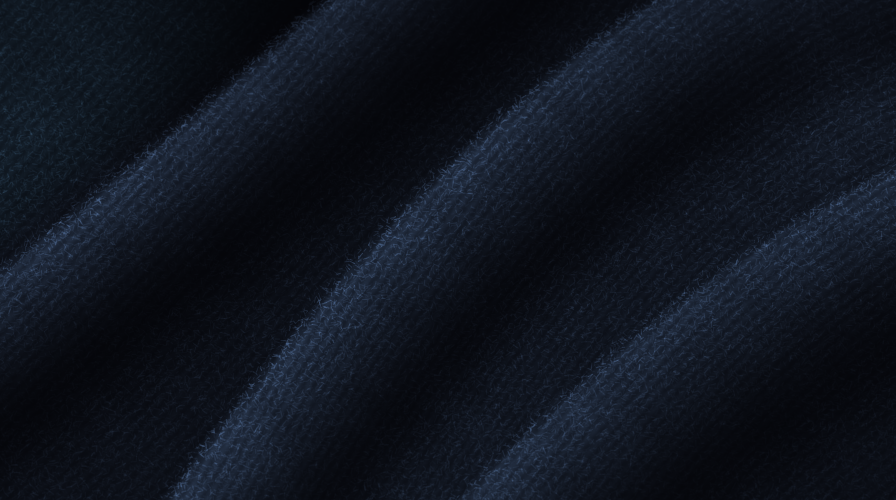
Give the GLSL for this texture, as a Shadertoy shader.

```glsl
const vec3 SHADOW = vec3(0.010, 0.011, 0.024);
const vec3 LIT = vec3(0.205, 0.275, 0.385);
const vec3 TEAL_TINT = vec3(0.88, 1.03, 0.98);

// Crest curves: start x, start y, slope, curvature
const vec4 CREST[3] = vec4[3](
    vec4(0.0, 0.465, 0.787, 0.06),
    vec4(0.326, 0.0, 1.405, -0.387),
    vec4(0.907, 0.0, 1.036, -0.306));
// Shading: crest light, body width, valley light, valley start
const vec4 SHADE[3] = vec4[3](
    vec4(0.70, 0.120, 0.20, 0.23),
    vec4(0.71, 0.150, 0.29, 0.25),
    vec4(0.62, 0.170, 0.16, 0.30));

const float RIB_SPACING = 0.020;
const float STITCH_LENGTH = 0.024;
const float FIBRE_CELL = 0.0110;
const float FIBRE_WIDTH = 0.0010;
const int FIBRE_LAYERS = 5;
const float FIBRE_MEAN = 0.40;
const float FUZZ = 0.010;
const float TAU = 6.28319;

vec3 hash3(vec2 p) {
    vec3 q = fract(p.xyx * vec3(0.1031, 0.1030, 0.0973));
    q += dot(q, q.yxz + 33.33);
    return fract((q.xxy + q.yzz) * q.zyx);
}

float segmentDistance(vec2 p, vec2 halfAxis) {
    float t = clamp(dot(p, halfAxis) / dot(halfAxis, halfAxis), -1.0, 1.0);
    return length(p - halfAxis * t);
}

// One randomly turned hair per cell
float fibreLayer(vec2 p, float seed, float width) {
    vec2 grid = p / FIBRE_CELL;
    vec2 cell = floor(grid);
    float sum = 0.0;
    for (int j = -1; j <= 1; j++)
    for (int i = -1; i <= 1; i++) {
        vec2 id = cell + vec2(i, j);
        vec3 rnd = hash3(id + seed);
        vec3 look = hash3(id + seed + 71.0);
        float angle = 0.85 + (rnd.z - 0.5) * 2.6;
        vec2 halfAxis = vec2(cos(angle), sin(angle)) * mix(0.15, 0.5, look.x);
        float d = segmentDistance(grid - id - rnd.xy, halfAxis) * FIBRE_CELL;
        sum += (1.0 - smoothstep(0.0, width * 2.0, d)) * look.y * look.y;
    }
    return sum;
}

float fibres(vec2 p, float width) {
    float sum = 0.0;
    mat2 turn = mat2(0.96, 0.28, -0.28, 0.96);
    for (int k = 0; k < FIBRE_LAYERS; k++) {
        sum += fibreLayer(p, float(k) * 37.0, width);
        p = turn * p + 0.37;
    }
    return sum;
}

float mottle(vec2 p) {
    float sum = 0.0, amp = 0.5;
    for (int k = 0; k < 4; k++) {
        p += 0.7 * sin(p.yx * 1.3 + float(k));
        sum += amp * sin(p.x) * sin(p.y);
        p = mat2(1.4, 1.2, -1.2, 1.4) * p;
        amp *= 0.6;
    }
    return sum;
}

// Signed depth behind a crest, positive toward the lower right
float crestDepth(vec2 p, vec4 c) {
    float t = p.x - c.x;
    float slope = c.z + 2.0 * c.w * t;
    return (c.y + t * (c.z + c.w * t) - p.y) * inversesqrt(1.0 + slope * slope);
}

float sheetLight(float d, vec4 s) {
    float rise = mix(0.40, 1.0, smoothstep(-0.02, 0.025, d));
    float fall = exp(-pow(max(d - 0.02, 0.0) / s.y, 1.4));
    return 0.01 + s.x * rise * fall + s.z * smoothstep(s.w, s.w + 0.2, d);
}

// Knitted rows broken into slanted stitches
float knit(float across, float along) {
    float row = across / RIB_SPACING;
    float stitch = along / STITCH_LENGTH + 0.35 * sin(row * TAU * 0.5);
    return 0.75 * sin(row * TAU) + 0.25 * sin(stitch * TAU);
}

void mainImage(out vec4 fragColor, in vec2 fragCoord) {
    vec2 p = fragCoord / iResolution.y;
    float pixel = 1.0 / iResolution.y;
    float focus = exp(-2.6 * pow(abs(p.y - 0.40 - 0.05 * p.x), 2.0));
    float width = max(FIBRE_WIDTH, 0.56 * pixel) * mix(1.6, 1.0, focus);
    float hair = fibres(p, width);
    float cloud = mottle(p * 26.0);

    // Flat cloth in the upper left
    float across = crestDepth(p, CREST[0]);
    float light = 0.05 + 0.38 * (1.0 - smoothstep(0.08, 0.66, p.x));
    light *= 1.0 - 0.45 * smoothstep(-0.16, 0.0, across);
    float teal = 1.0 - smoothstep(-0.08, 0.0, across);

    // Overlapping folds, back to front
    for (int k = 0; k < 3; k++) {
        float depth = crestDepth(p, CREST[k]);
        float d = depth + FUZZ * (min(hair, 1.0) - FIBRE_MEAN);
        float cover = smoothstep(-0.018, 0.016, d);
        light = mix(light, sheetLight(d, SHADE[k]), cover);
        across = mix(across, depth, step(0.0, depth));
    }
    light *= 1.0 - 0.30 * smoothstep(0.55, 1.05, p.y);
    vec2 haze = (p - vec2(1.72, 0.84)) / vec2(0.20, 0.22);
    light += 0.11 * exp(-dot(haze, haze));

    // Weave and nap follow the light
    float along = dot(p, vec2(0.66, 0.75));
    float weave = knit(across + 0.12 * along + 0.002 * cloud, along);
    float gain = mix(0.22, 0.56, focus);
    float nap = 1.0 + gain * (hair - FIBRE_MEAN);
    light *= nap * (1.0 + mix(0.12, 0.19, focus) * weave + 0.14 * cloud);

    vec3 color = mix(SHADOW, LIT, clamp(light, 0.0, 1.3));
    color *= mix(vec3(1.0), TEAL_TINT, teal);
    fragColor = vec4(color, 1.0);
}
```
